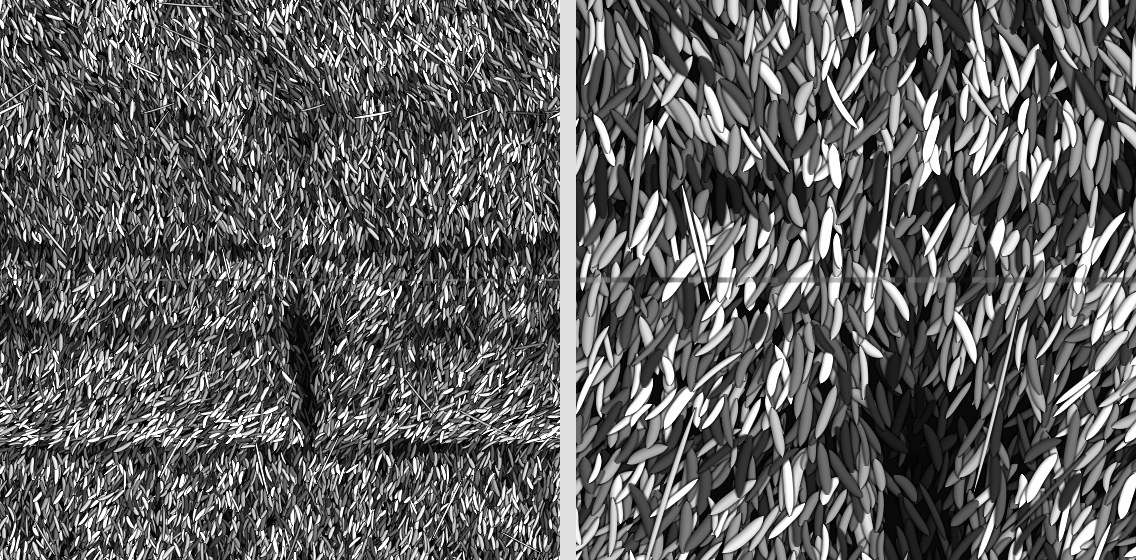
Left: the whole. Right: its middle third, enlarged.
This texture is drawn by a Shadertoy shader. Its source:

```glsl
// Stacked straw bales in grey: thousands of short tapered stalks, one per jittered
// grid cell, painted in layers from dark and deep to bright and near. Fields over
// the canvas set their lean and light, giving bale seams, a ridge, twine and a gap.

#define LAYERS 8            // depth of the straw pile
#define CELLS 50.0          // stalks across the canvas in each layer
#define HALF_WIDTH 0.0027   // mean half width of a stalk
#define SPREAD 0.85         // random lean of single stalks, radians
#define GAIN 1.32           // overall brightness
#define OUTLINE 0.0013      // width of the shadow around a stalk
#define TWINE_Y 0.80        // height of the twine
#define RIDGE_Y 0.235       // height of the bright lower ridge
#define DEEP 0.035          // tone of the hollow behind the straw

vec3 hash(vec2 cell, float seed) {
    uvec3 v = uvec3(ivec3(vec3(cell, seed))) * 1664525u + 1013904223u;
    v.x += v.y * v.z; v.y += v.z * v.x; v.z += v.x * v.y;
    v ^= v >> 16u;
    v.x += v.y * v.z; v.y += v.z * v.x; v.z += v.x * v.y;
    return vec3(v) / 4294967295.0;
}

// Smooth value noise that wraps around the canvas
float noise(vec2 p, float cells) {
    vec2 i = floor(p * cells), f = fract(p * cells);
    f = f * f * (3.0 - 2.0 * f);
    vec2 a = mod(i, cells), b = mod(i + 1.0, cells);
    float low = mix(hash(a, 91.0).x, hash(vec2(b.x, a.y), 91.0).x, f.x);
    float high = mix(hash(vec2(a.x, b.y), 91.0).x, hash(b, 91.0).x, f.x);
    return mix(low, high, f.y);
}

float band(float v, float centre, float radius) {
    float d = (v - centre) / radius;
    return exp(-d * d);
}

// Offset from the upright joint between neighbouring bales
float jointOffset(vec2 p) {
    return p.x - mix(0.556, 0.528, clamp((p.y - 0.22) / 0.28, 0.0, 1.0));
}

float gapDepth(vec2 p) {
    float x = jointOffset(p);
    float lower = smoothstep(0.20, 0.24, p.y) * (1.0 - smoothstep(0.40, 0.53, p.y));
    return band(x, 0.0, 0.02) * min(lower + 0.65 * band(p.y, 0.745, 0.035), 1.0);
}

// Tilt from upright; positive leans right
float grainLean(vec2 p, float n) {
    float a = mix(0.12, 0.88, smoothstep(0.185, 0.215, p.y));
    a = mix(a, 0.32, smoothstep(0.235, 0.34, p.y));
    a = mix(a, -0.03, smoothstep(0.45, 0.60, p.y));
    a = mix(a, -0.38, smoothstep(0.79, 0.83, p.y));
    float x = jointOffset(p);
    float fan = smoothstep(0.17, 0.25, p.y) * (1.0 - smoothstep(0.48, 0.60, p.y));
    float near = band(x, 0.0, 0.055) * fan;
    a = mix(a, 0.42 * clamp(x / 0.02, -1.0, 1.0), near);
    return a + 0.6 * (n - 0.5);
}

float baleLight(vec2 p, float n) {
    float y = p.y + 0.025 * (n - 0.5);
    float light = 1.0 + 0.5 * (n - 0.5);
    light -= 0.62 * band(y, 0.553, 0.013) + 0.52 * band(y, 0.405, 0.015);
    light -= 0.68 * band(y, 0.198, 0.013) + 0.35 * band(y, 0.782, 0.011);
    light += 0.45 * band(y, RIDGE_Y, 0.024) + 0.18 * band(y, 0.578, 0.012);
    return max(light, 0.1) * (1.0 - 0.85 * gapDepth(p));
}

// Paints one layer of stalks over tone; twine = 1 lays them along the twine
void addStraw(inout float tone, vec2 p, float seed, float cells, float halfWidth,
              float density, float spread, float depth, float twine) {
    float px = 1.0 / iResolution.y;
    vec2 home = floor(p * cells);
    for (int k = 0; k < 9; k++) {
        vec2 cell = home + vec2(k % 3 - 1, k / 3 - 1);
        vec2 id = mod(cell, cells);
        vec3 place = hash(id, seed);
        vec2 centre = (cell + place.xy) / cells;
        float halfLength = mix(0.45, 0.98, place.z) / cells;
        vec2 d = p - centre;
        if (dot(d, d) > halfLength * halfLength) continue;

        vec3 look = hash(id, seed + 20.0), extra = hash(id, seed + 40.0);
        centre = fract(centre);
        float keep = density * (1.0 - 0.6 * gapDepth(centre));
        keep *= mix(1.0, band(centre.y, TWINE_Y, 0.009), twine);
        if (extra.x > keep) continue;

        float n = noise(centre, 12.0);
        float lean = mix(grainLean(centre, n), 1.5, twine);
        lean += spread * (look.x + look.y - 1.0);
        vec2 axis = vec2(sin(lean), cos(lean));
        float along = dot(d, axis) / halfLength;
        float bend = (extra.z - 0.5) * halfWidth * 2.0 * along * along;
        float across = dot(d, vec2(axis.y, -axis.x)) - bend;
        float radius = halfWidth * mix(0.6, 1.35, extra.y) * (1.0 - pow(abs(along), 4.0));
        float edge = radius - abs(across);

        // Soft shadow first, then the rounded stalk
        tone *= 1.0 - 0.6 * smoothstep(-OUTLINE - px, 0.0, edge);
        float side = across / max(radius, 0.0001);
        float shade = 1.0 - 0.28 * side * side + 0.15 * side;
        float straw = mix(0.13, 1.0, look.z) * shade * depth * baleLight(centre, n) * GAIN;
        tone = mix(tone, straw, clamp(edge / px + 0.5, 0.0, 1.0));
    }
}

void mainImage(out vec4 fragColor, in vec2 fragCoord) {
    vec2 p = fragCoord / iResolution.xy;
    float tone = DEEP;
    for (int i = 0; i < LAYERS; i++) {
        float depth = mix(0.35, 1.0, float(i) / float(LAYERS - 1));
        addStraw(tone, p, float(i + 1), CELLS, HALF_WIDTH, 0.92, SPREAD, depth, 0.0);
    }
    // Long stray stalks, then the twine
    addStraw(tone, p, 11.0, 16.0, 0.0016, 0.22, 1.5, 1.0, 0.0);
    addStraw(tone, p, 12.0, 25.0, 0.0016, 0.85, 0.6, 1.1, 1.0);

    // Fine broken line where the upper and lower bales meet
    float dash = hash(vec2(floor(p.x * 130.0), 3.0), 77.0).x;
    float line = 1.0 - smoothstep(0.0008, 0.0024, abs(p.y - 0.5));
    tone = mix(tone, 0.65 * dash, 0.55 * line);

    fragColor = vec4(vec3(clamp(tone, 0.0, 1.0)), 1.0);
}
```
